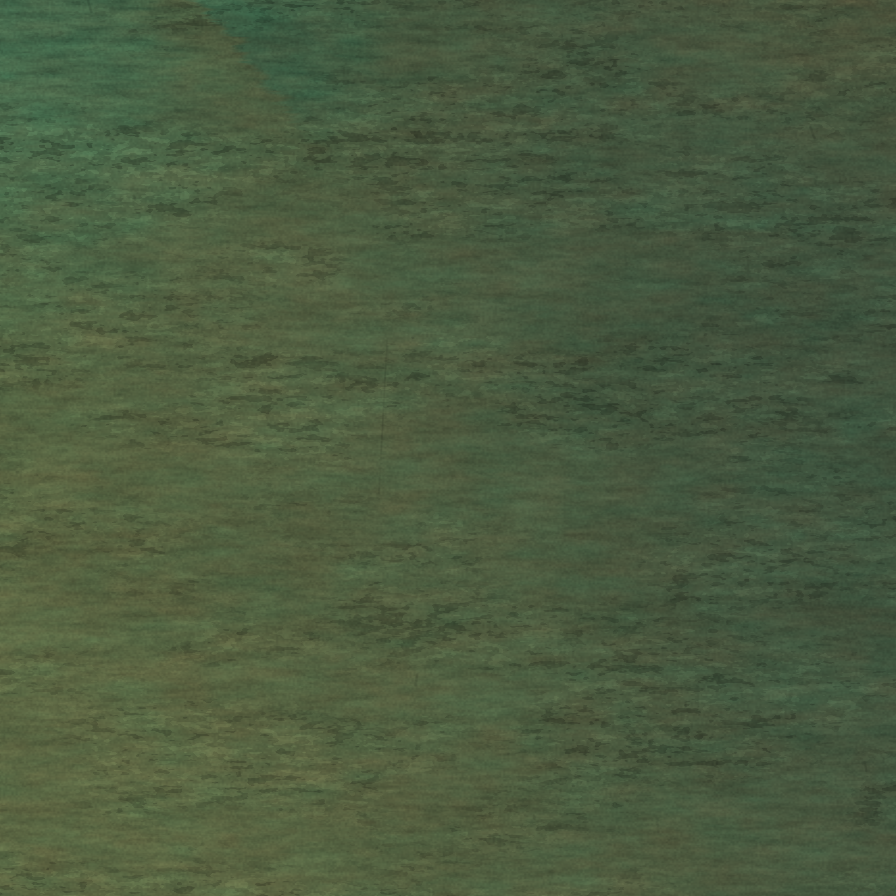
This texture is drawn by a Shadertoy shader. Its source:

```glsl
#define OLIVE vec3(0.346, 0.391, 0.254)
#define FOREST vec3(0.264, 0.330, 0.241)
#define TEAL vec3(0.243, 0.412, 0.305)
#define UMBER vec3(0.312, 0.330, 0.230)
#define STREAK_SCALE vec2(15.0, 112.0)
#define STREAK_CONTRAST 0.24
#define FLAKE_CONTRAST 0.095
#define FIBRE_CONTRAST 0.10
#define GRAIN_CONTRAST 0.15
#define NICK_COUNT 14
#define NICK_DEPTH 0.20

float hash(vec2 p) {
    vec3 q = fract(p.xyx * 0.1031);
    q += dot(q, q.yzx + 33.33);
    return fract((q.x + q.y) * q.z);
}

float valueNoise(vec2 p) {
    vec2 cell = floor(p);
    vec2 f = fract(p);
    f = f * f * (3.0 - 2.0 * f);
    float low = mix(hash(cell), hash(cell + vec2(1, 0)), f.x);
    float high = mix(hash(cell + vec2(0, 1)), hash(cell + vec2(1, 1)), f.x);
    return mix(low, high, f.y);
}

float fbm(vec2 p) {
    float sum = 0.0;
    float weight = 0.5;
    for (int i = 0; i < 4; i++) {
        sum += weight * valueNoise(p);
        p = mat2(1.99, 0.06, -0.06, 1.99) * p + 17.3;
        weight *= 0.6;
    }
    return sum / 1.088;
}

float segmentDistance(vec2 p, vec2 a, vec2 b) {
    vec2 ab = b - a;
    return length(p - a - ab * clamp(dot(p - a, ab) / dot(ab, ab), 0.0, 1.0));
}

// Broad colour fields, with edges frayed along the brush direction
vec3 baseColour(vec2 uv, float fray) {
    vec2 p = uv + 0.10 * (vec2(fbm(uv * 5.0 + 40.0), fbm(uv * 5.0 + 71.0)) - 0.5);
    p.x += 0.10 * fray;

    float shade = smoothstep(0.05, 1.05, p.x * 0.78 + p.y * 0.40);
    vec3 colour = mix(OLIVE, FOREST, shade);
    float rightShadow = length((p - vec2(0.98, 0.57)) / vec2(0.32, 0.42));
    colour = mix(colour, FOREST * vec3(0.90, 0.94, 0.97), 0.65 * exp(-rightShadow * rightShadow));
    float upperRight = smoothstep(0.60, 1.0, p.x) * smoothstep(0.72, 1.0, p.y);
    colour = mix(colour, UMBER, 0.6 * upperRight);

    // Teal wash in the upper left, cut by a warmer diagonal wedge
    float corner = smoothstep(0.36, 0.0, p.x) * smoothstep(0.50, 1.0, p.y);
    float diagonal = uv.x + uv.y * 0.8 - 1.02 + 0.06 * fray;
    float wedge = smoothstep(-0.10, -0.01, diagonal) * smoothstep(0.012, -0.006, diagonal);
    colour = mix(colour, TEAL, 0.80 * corner * (1.0 - 0.8 * wedge));
    float patchMask = smoothstep(-0.006, 0.014, diagonal) * smoothstep(0.82, 0.91, p.y)
                    * smoothstep(0.52, 0.28, p.x);
    return mix(colour, TEAL * 0.86, 0.70 * patchMask);
}

// Sparse short scratches and one long, faint vertical line
float scratches(vec2 uv) {
    float mask = 0.0;
    for (int i = 0; i < NICK_COUNT; i++) {
        float id = float(i) * 7.0 + 3.0;
        vec2 start = vec2(hash(vec2(id, 1.0)), hash(vec2(id, 2.0)));
        float lean = hash(vec2(id, 3.0)) - 0.5;
        vec2 end = start + vec2(lean, 1.0) * mix(0.003, 0.016, hash(vec2(id, 4.0)));
        float strength = mix(0.2, 0.9, hash(vec2(id, 5.0)));
        mask = max(mask, strength * smoothstep(0.0024, 0.0003, segmentDistance(uv, start, end)));
    }
    float line = segmentDistance(uv, vec2(0.423, 0.45), vec2(0.432, 0.62));
    float wear = 0.1 + 0.5 * valueNoise(uv * vec2(20.0, 60.0));
    return max(mask, wear * smoothstep(0.0018, 0.0002, line));
}

void mainImage(out vec4 fragColor, in vec2 fragCoord) {
    vec2 uv = fragCoord / iResolution.y;

    // Long soft brush marks under shorter, crisp, ragged flakes
    vec2 bent = uv + vec2(0.0, 0.007 * (fbm(uv * vec2(7.0, 9.0)) - 0.5));
    float streak = fbm(bent * STREAK_SCALE) - 0.5;
    float ragged = 0.75 * fbm(bent * vec2(34.0, 135.0) + 53.0)
                 + 0.25 * valueNoise(uv * vec2(150.0, 300.0) + 7.0);
    float flake = 0.7 * smoothstep(0.60, 0.64, ragged) - smoothstep(0.41, 0.36, ragged);
    flake *= 0.35 + 1.3 * smoothstep(0.35, 0.65, fbm(uv * vec2(6.0, 17.0) + 12.0));
    float fibre = valueNoise(bent * vec2(60.0, 290.0) + 9.0) - 0.5;
    float grain = 0.75 * valueNoise(uv * vec2(430.0, 450.0))
                + 0.25 * valueNoise(uv * vec2(230.0, 250.0) + 31.0) - 0.5;
    vec3 colour = baseColour(uv, streak);

    // Small warm and cool pigment blotches
    float pigment = fbm(bent * vec2(20.0, 60.0) + 90.0) - 0.5;
    colour += pigment * vec3(0.055, -0.022, -0.018);
    float cloud = fbm(uv * vec2(6.0, 13.0) + 130.0) - 0.5;

    float topBoost = 1.0 + 0.6 * smoothstep(0.7, 1.0, uv.y) * smoothstep(0.6, 0.1, uv.x);
    float tone = 1.01 + topBoost * (STREAK_CONTRAST * streak + FLAKE_CONTRAST * flake)
               + FIBRE_CONTRAST * fibre + GRAIN_CONTRAST * grain + 0.13 * cloud;
    colour *= tone * (1.0 - NICK_DEPTH * scratches(uv));
    fragColor = vec4(clamp(colour, 0.0, 1.0), 1.0);
}
```
